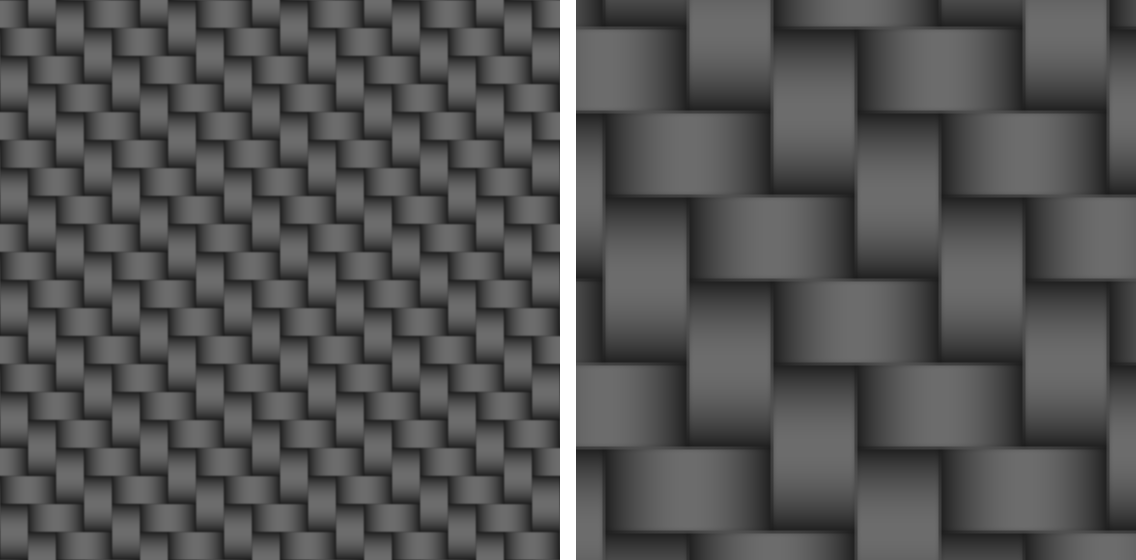
Left, the full canvas; right, a detail of the centre.
Write a three.js fragment shader that draws this pattern.

```glsl
varying vec2 vUv;

const float REPEATS = 5.0;         // weave repeats across and down
const float FLOAT_SPAN = 2.0;      // strands crossed by each visible float
const float DARK = 0.105;          // grey where a float dips under
const float LIGHT = 0.425;         // grey on the crown of a float
const float CROWN_POWER = 0.8;     // below 1 widens the lit crown
const float SEAM_WIDTH = 0.06;     // edge shading, in strand widths
const float SEAM_DEPTH = 0.12;
const float SOFTNESS = 0.0028;     // edge smoothing, in canvas widths
const int SAMPLES = 4;             // smoothing samples per axis
const float PI = 3.14159;

// Grey of the 2/2 twill at a point measured in strands.
float twill(vec2 strand) {
  float period = 2.0 * FLOAT_SPAN;
  vec2 cell = floor(strand);
  vec2 local = strand - cell;
  float phase = mod(cell.x + cell.y + FLOAT_SPAN, period);
  bool weftOnTop = phase < FLOAT_SPAN;

  // Position along the float, and across its strand
  float along = weftOnTop ? phase + local.x : phase - FLOAT_SPAN + local.y;
  float across = weftOnTop ? local.y : local.x;

  // Rounded crown fading to both ends, with a faint seam at the sides
  float arch = max(sin(PI * along / FLOAT_SPAN), 0.0);
  float crown = pow(arch, CROWN_POWER);
  float edge = min(across, 1.0 - across);
  float seam = 1.0 - SEAM_DEPTH * (1.0 - smoothstep(0.0, SEAM_WIDTH, edge));
  return mix(DARK, LIGHT, crown) * seam;
}

void main() {
  float strands = REPEATS * 2.0 * FLOAT_SPAN;

  // Average a small square of samples to smooth the edges
  float grey = 0.0;
  for (int i = 0; i < SAMPLES; i++) {
    for (int j = 0; j < SAMPLES; j++) {
      vec2 offset = (vec2(float(i), float(j)) + 0.5) / float(SAMPLES) - 0.5;
      grey += twill((vUv + offset * SOFTNESS) * strands);
    }
  }
  grey /= float(SAMPLES * SAMPLES);

  gl_FragColor = vec4(vec3(grey), 1.0);
}
```
